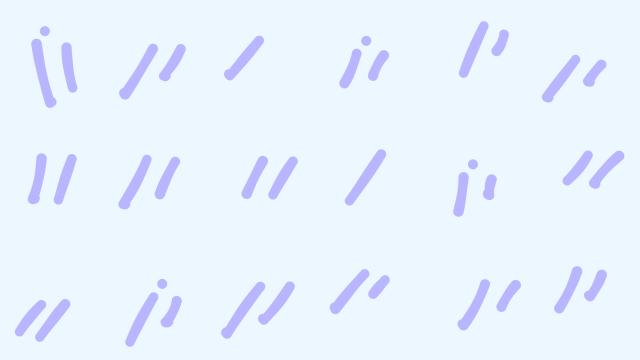
Reproduce this pattern procedurally as a Shadertoy shader.

```glsl
// Scattered pairs of slanted lavender brush dashes on a pale blue ground.

const vec3 GROUND = vec3(0.925, 0.968, 1.0);
const vec3 INK = vec3(0.728, 0.708, 1.0);
const float RADIUS = 0.0138;

float hash(vec2 p) {
    vec3 q = fract(vec3(p.xyx) * vec3(0.1031, 0.1030, 0.0973));
    q += dot(q, q.yzx + 33.33);
    return fract((q.x + q.y) * q.z);
}

// Distance to a slightly bent round-ended dash, sometimes with a blob at its foot
float dash(vec2 p, vec2 dir, float halfLength, vec2 seed) {
    vec2 q = vec2(dot(p, vec2(dir.y, -dir.x)), dot(p, dir));
    float t = clamp(q.y / halfLength, -1.0, 1.0);
    float bend = (hash(seed + 3.1) - 0.4) * 0.009;
    float width = RADIUS * (1.0 + 0.06 * sin(t * 2.5 + 6.28 * hash(seed + 5.7)));
    q.x += bend * (t * t - 0.5);
    float d = length(vec2(q.x, q.y - t * halfLength)) - width;

    float side = hash(seed + 8.3) < 0.5 ? -0.004 : 0.004;
    float blob = length(q - vec2(side, 0.002 - halfLength)) - RADIUS * 1.04;
    return hash(seed + 9.9) > 0.6 ? min(d, blob) : d;
}

// A long dash, a shorter companion to its right, and now and then a dot above
float dashGroup(vec2 p, vec2 id) {
    vec2 seed = id * 17.0 + 4.0;
    float angle = mix(0.85, 1.2, hash(seed));
    if (hash(seed + 1.3) > 0.84) angle = mix(1.35, 1.85, hash(seed + 1.7));
    float turn = angle + (hash(seed + 2.2) - 0.5) * 0.22;
    vec2 dirA = vec2(cos(angle), sin(angle));
    vec2 dirB = vec2(cos(turn), sin(turn));
    float halfA = mix(0.042, 0.086, hash(seed + 4.4));
    float halfB = mix(0.02, 0.062, hash(seed + 6.6));

    vec2 centerA = vec2(-0.042, -0.01);
    vec2 centerB = centerA + vec2(mix(0.065, 0.085, hash(seed + 7.1)), 0.0)
                 + dirA * (halfA - halfB) * mix(0.4, 1.1, hash(seed + 7.9));
    float d = dash(p - centerA, dirA, halfA, seed + 11.0);
    if (hash(seed + 10.4) > 0.06)
        d = min(d, dash(p - centerB, dirB, halfB, seed + 23.0));

    vec2 dotCenter = centerA + dirA * halfA + vec2(0.025, 0.036);
    if (hash(seed + 12.8) > 0.82)
        d = min(d, length(p - dotCenter) - RADIUS);
    return d;
}

void mainImage(out vec4 fragColor, in vec2 fragCoord) {
    vec2 p = fragCoord / iResolution.y;
    vec2 cell = vec2(iResolution.x / iResolution.y / 6.0, 1.0 / 3.0);

    // Jittered grid of groups
    float d = 1.0;
    for (int row = 0; row < 3; row++) {
        for (int col = 0; col < 6; col++) {
            vec2 id = vec2(col, row);
            vec2 jitter = vec2(hash(id + 31.7), hash(id + 57.3)) - 0.5;
            vec2 center = (id + 0.5) * cell + jitter * vec2(0.06, 0.09);
            d = min(d, dashGroup(p - center, id));
        }
    }

    float edge = 0.7 / iResolution.y;
    float cover = 1.0 - smoothstep(-edge, edge, d);
    fragColor = vec4(mix(GROUND, INK, cover), 1.0);
}
```
